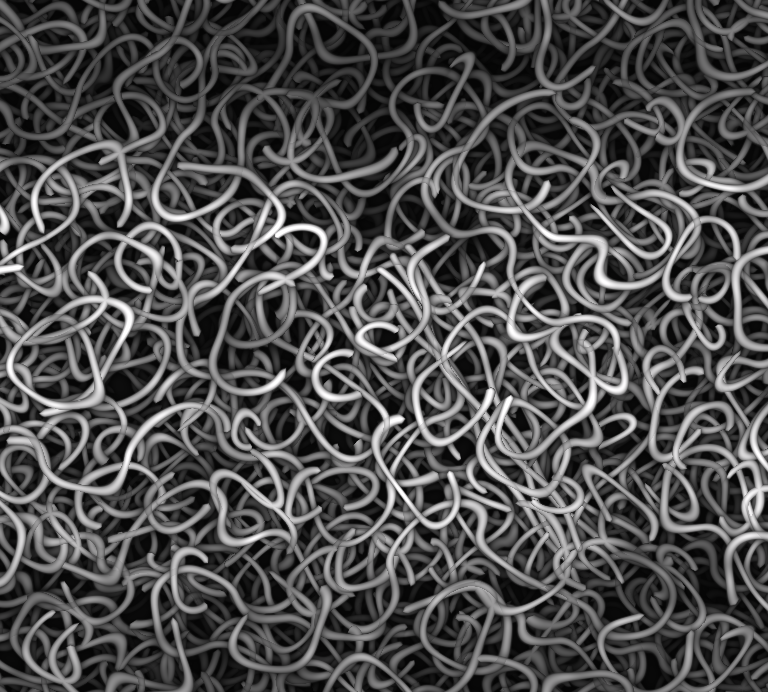
Write a Shadertoy shader that draws this texture.

```glsl
// A dense tangle of curly grey wire, lit across the middle and dim at top and bottom.
// Warped layers of linked arcs and open coils are stacked from deep to near;
// a height test weaves them, and each wire gets a bright ridge and a soft shadow.

const int LAYERS = 14;
const float WIRE_RADIUS = 0.0056;
const vec3 METAL_TINT = vec3(1.0, 0.995, 1.0);

float hash(vec2 p) {
    vec3 q = fract(vec3(p.xyx) * 0.1031);
    q += dot(q, q.yzx + 33.33);
    return fract((q.x + q.y) * q.z);
}

float noise(vec2 p) {
    vec2 i = floor(p), f = fract(p);
    f = f * f * (3.0 - 2.0 * f);
    return mix(mix(hash(i), hash(i + vec2(1, 0)), f.x),
               mix(hash(i + vec2(0, 1)), hash(i + vec2(1, 1)), f.x), f.y);
}

vec2 rotate(vec2 p, float angle) {
    float c = cos(angle), s = sin(angle);
    return vec2(c * p.x - s * p.y, s * p.x + c * p.y);
}

// Bends space so that the repeats lose their regular grid.
vec2 warp(vec2 p, float seed) {
    p += 0.018 * sin(p.yx * vec2(17.0, 21.0) + seed * vec2(2.3, 4.1));
    return p + 0.007 * sin(p.yx * vec2(47.0, 41.0) + seed * vec2(5.7, 1.9));
}

// Distance to endless winding strands: two quarter circles per tile.
float strandDistance(vec2 p, float seed) {
    vec2 q = fract(p) - 0.5;
    if (hash(floor(p) + seed * 17.0) > 0.5) q.x = -q.x;
    return min(abs(length(q - 0.5) - 0.5), abs(length(q + 0.5) - 0.5));
}

// Distance to scattered open ellipses whose ends taper away.
float coilDistance(vec2 p, float seed) {
    float nearest = 9.0;
    for (int y = -1; y <= 1; y++)
    for (int x = -1; x <= 1; x++) {
        vec2 cell = floor(p) + vec2(x, y);
        vec2 key = cell + seed * 31.0;
        vec2 centre = cell + 0.2 + 0.6 * vec2(hash(key), hash(key + 7.3));
        vec2 q = rotate(p - centre, 6.2832 * hash(key + 13.1));
        float size = mix(0.24, 0.62, hash(key + 19.7));
        vec2 axes = size * vec2(1.0, mix(0.5, 1.0, hash(key + 23.9)));
        float f = length(q / axes);
        float d = abs(f - 1.0) * f / max(length(q / (axes * axes)), 0.001);
        float facing = dot(normalize(q + 0.0001), rotate(vec2(1, 0), 6.2832 * hash(key + 29.3)));
        nearest = min(nearest, d + 0.2 * smoothstep(0.55, 0.9, facing));
    }
    return nearest;
}

// Distance to one long wavy strand between two points.
float longStrandDistance(vec2 p, vec2 a, vec2 b, float seed) {
    vec2 along = normalize(b - a), q = p - a;
    float reach = length(b - a);
    float t = dot(q, along);
    float side = dot(q, vec2(-along.y, along.x));
    float bend = 0.014 * sin(t * 13.0 + seed * 2.1) + 0.005 * sin(t * 37.0 + seed * 4.7);
    return length(vec2(max(abs(t - 0.5 * reach) - 0.5 * reach, 0.0), side - bend));
}

// Lays a wire on the surface, which holds light in x and height in y.
void layWire(inout vec2 surface, float d, float radius, float height, float blur) {
    float over = smoothstep(-0.06, 0.06, height - surface.y);
    float shade = d / (radius * 1.8);
    surface.x *= 1.0 - 0.5 * over * exp(-shade * shade);
    float cover = over * (1.0 - smoothstep(radius - blur, radius + blur, d));
    float rim = clamp(d / radius, 0.0, 1.0);
    float light = mix(0.06, 0.84, pow(clamp(height, 0.0, 1.1), 1.35));
    light *= mix(1.0, 0.36, rim * rim);
    surface = mix(surface, vec2(light, height), cover);
}

// Brightness of the lamp from bottom (0) to top (1).
float lampLight(float y) {
    return mix(0.62, 1.0, smoothstep(0.0, 0.3, y)) * mix(1.0, 0.55, smoothstep(0.66, 0.88, y));
}

void mainImage(out vec4 fragColor, in vec2 fragCoord) {
    vec2 p = fragCoord / iResolution.y;
    float blur = max(0.0017, 0.8 / iResolution.y);
    vec2 surface = vec2(0.035, -0.6);
    float pit = 1.0 - smoothstep(0.16, 0.42, noise(p * 8.0 + 3.7));

    // Tangle, from the deepest layer to the nearest
    for (int i = 0; i < LAYERS; i++) {
        float seed = float(i) + 1.0;
        float depth = seed / float(LAYERS);
        vec2 q = rotate(warp(p, seed), seed * 2.4) + seed * 3.17;
        float size = mix(0.085, 0.14, hash(vec2(seed, 5.0)));
        float d = i % 2 == 0 ? strandDistance(q / size, seed) * size
                             : coilDistance(q / (size * 1.1), seed) * size * 1.1;
        float height = depth + 0.4 * (noise(p * 9.0 + seed * 11.3) - 0.5);
        height -= 0.35 * pit * (1.0 - 0.6 * depth);
        layWire(surface, d, WIRE_RADIUS * mix(0.85, 1.1, depth), height, blur);
    }

    // Loose bundle running down to the right
    for (int i = 0; i < 4; i++) {
        float seed = float(i);
        vec2 shift = vec2(0.012 * seed - 0.02, 0.03 * sin(seed * 2.6));
        float d = longStrandDistance(p, vec2(0.57, 0.61) + shift, vec2(0.84, 0.19) + shift, seed);
        layWire(surface, d, WIRE_RADIUS, 0.72 + 0.35 * noise(p * 9.0 + seed * 8.1), blur);
    }

    float sheen = mix(0.82, 1.18, noise(p * 38.0));
    float light = surface.x * sheen * lampLight(p.y);
    fragColor = vec4(METAL_TINT * clamp(light, 0.0, 1.0) + 0.012, 1.0);
}
```
